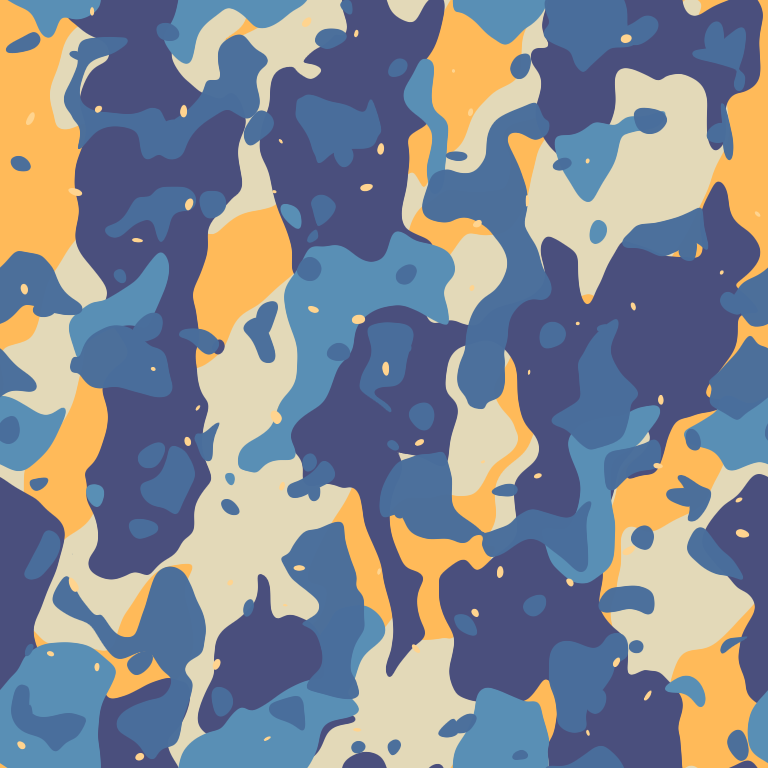
Write a Shadertoy shader that draws this pattern.

```glsl
#define ORANGE_LEVEL 0.055
#define INDIGO_LEVEL 0.015
#define SKY_LEVEL 0.235
#define STEEL_LEVEL 0.21
#define STEEL_OPACITY 0.98
#define WARP 0.045
#define EDGE_SOFTNESS 0.5
#define DOT_GRID 8.0
#define SPECK_GRID 9.0

const vec3 CREAM  = vec3(0.89, 0.85, 0.72);
const vec3 ORANGE = vec3(1.00, 0.73, 0.35);
const vec3 INDIGO = vec3(0.29, 0.31, 0.49);
const vec3 SKY    = vec3(0.35, 0.56, 0.71);
const vec3 STEEL  = vec3(0.285, 0.43, 0.61);
const vec3 SPECK  = vec3(1.00, 0.83, 0.56);

// Integer hash: three values in 0..1 per cell and seed
vec3 hash3(vec2 cell, float seed) {
    uvec3 v = uvec3(cell.x, cell.y, seed) * 1664525u + 1013904223u;
    for (int i = 0; i < 2; i++) {
        v.x += v.y * v.z;
        v.y += v.z * v.x;
        v.z += v.x * v.y;
        v ^= v >> 16u;
    }
    return vec3(v >> 8u) / 16777216.0;
}

float cornerSlope(vec2 cell, vec2 offset, vec2 period, float seed) {
    float angle = 6.28319 * hash3(mod(cell, period), seed).x;
    return dot(vec2(cos(angle), sin(angle)), offset);
}

// Gradient noise that wraps after one canvas
float noise(vec2 p, vec2 period, float seed) {
    p = (p + seed * vec2(0.37, 0.23)) * period;
    vec2 c = floor(p), f = p - c;
    vec2 s = f * f * f * (f * (f * 6.0 - 15.0) + 10.0);
    vec2 e = vec2(1.0, 0.0);
    float low  = mix(cornerSlope(c, f, period, seed),
                     cornerSlope(c + e.xy, f - e.xy, period, seed), s.x);
    float high = mix(cornerSlope(c + e.yx, f - e.yx, period, seed),
                     cornerSlope(c + e.xx, f - e.xx, period, seed), s.x);
    return mix(low, high, s.y);
}

// Broad patches with lobed outlines
float patches(vec2 p, vec2 period, vec2 lobes, float lobeAmount, float seed) {
    return noise(p, period, seed) + lobeAmount * noise(p, lobes, seed + 1.0);
}

vec2 warp(vec2 p, vec2 period, float amount, float seed) {
    return p + amount * vec2(noise(p, period, seed), noise(p, period, seed + 1.0));
}

// Scattered ellipses, positive inside; radii in grid cells
float ellipses(vec2 p, float grid, vec2 radii, float maxAspect, float seed) {
    p *= grid;
    vec2 home = floor(p);
    float field = -1.0;
    for (int y = -1; y <= 1; y++)
    for (int x = -1; x <= 1; x++) {
        vec2 cell = home + vec2(x, y);
        vec3 place = hash3(mod(cell, grid), seed);
        vec3 shape = hash3(mod(cell, grid), seed + 1.0);
        if (place.z > 0.82) continue;
        vec2 d = p - cell - 0.1 - 0.8 * place.xy;
        float angle = 3.14159 * shape.x;
        float aspect = sqrt(mix(1.0, maxAspect, shape.y));
        d = mat2(cos(angle), -sin(angle), sin(angle), cos(angle)) * d;
        float radius = mix(radii.x, radii.y, shape.z);
        field = max(field, radius - length(d * vec2(1.0 / aspect, aspect)));
    }
    return field;
}

// Edge smoothed over about one pixel
float cover(float field) {
    float w = max(EDGE_SOFTNESS * fwidth(field), 0.00001);
    return smoothstep(-w, w, field);
}

void mainImage(out vec4 fragColor, in vec2 fragCoord) {
    vec2 uv = fragCoord / iResolution.xy;
    vec2 p = warp(uv, vec2(13.0, 12.0), WARP, 1.0);
    vec2 bent = warp(uv, vec2(24.0), 0.01, 3.0);
    vec2 diagonal = vec2(p.x, p.y - p.x);

    // Fields of the layers, lowest first
    float orange = patches(diagonal, vec2(4.0, 5.0), vec2(11.0, 12.0), 0.2, 5.0);
    float indigo = patches(p, vec2(7.0, 4.0), vec2(16.0, 11.0), 0.42, 7.0);
    float sky    = patches(p, vec2(6.0, 5.0), vec2(13.0, 11.0), 0.32, 9.0);
    float steel  = patches(p, vec2(9.0, 9.0), vec2(19.0, 18.0), 0.45, 11.0);
    float dots   = ellipses(bent, DOT_GRID, vec2(0.05, 0.155), 1.8, 13.0);
    float specks = ellipses(bent, SPECK_GRID, vec2(0.015, 0.06), 2.2, 15.0);

    vec3 color = CREAM;
    color = mix(color, ORANGE, cover(orange - ORANGE_LEVEL));
    color = mix(color, INDIGO, cover(indigo - INDIGO_LEVEL));
    color = mix(color, SKY, cover(sky - SKY_LEVEL));
    float steelCover = max(cover(steel - STEEL_LEVEL), cover(dots));
    color = mix(color, STEEL, STEEL_OPACITY * steelCover);
    color = mix(color, SPECK, cover(specks));
    fragColor = vec4(color, 1.0);
}
```
